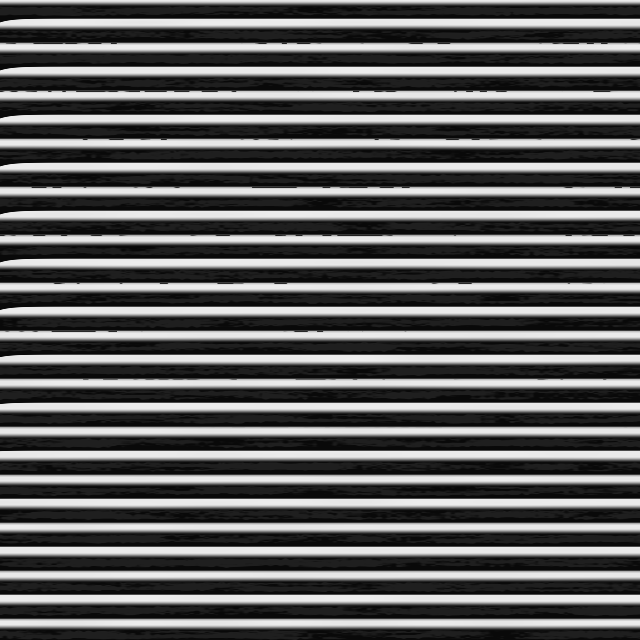
Give the GLSL for this texture, as a Shadertoy shader.

```glsl
// Horizontal glossy slats: pale bars with a crisp upper edge and a soft lower fade,
// set over near-black gaps. Each row is one period of a vertical profile; stretched
// noise adds charcoal streaks, ragged specks and small differences between rows.

float hash(vec2 p) {
    p = fract(p * vec2(0.1031, 0.1137));
    p += dot(p, p.yx + 33.33);
    return fract((p.x + p.y) * p.x * 7.31);
}

float noise(vec2 p) {
    vec2 i = floor(p), f = fract(p);
    f = f * f * (3.0 - 2.0 * f);
    return mix(mix(hash(i), hash(i + vec2(1, 0)), f.x),
               mix(hash(i + vec2(0, 1)), hash(i + vec2(1, 1)), f.x), f.y);
}

// 1 between lo and hi, with edges of the given softness
float band(float v, float lo, float hi, float soft) {
    return smoothstep(lo - soft, lo + soft, v) * (1.0 - smoothstep(hi - soft, hi + soft, v));
}

void mainImage(out vec4 fragColor, in vec2 fragCoord) {
    vec2 uv = fragCoord / iResolution.xy;
    float rows = 26.667;
    float pixel = rows / iResolution.y;

    // Position within the row: gap from 0 to 0.46, bar above it
    float v = uv.y * rows + 0.07;
    float row = floor(v), d = v - row;
    float lined = 1.0 - mod(row, 2.0);
    float seed = row * 17.0;

    // Gap: charcoal streaks with black specks along their borders
    float streak = noise(vec2(uv.x * 14.0 + seed, d * 9.0 + seed));
    float speck = noise(vec2(uv.x * 130.0 + seed, d * 18.0 + seed));
    float ragged = 0.09 * (speck - 0.5) + 0.07 * (streak - 0.5);
    float charcoal = band(d + ragged, 0.13, 0.46, 0.03);
    charcoal *= smoothstep(0.22, 0.55, 0.65 * streak + 0.35 * speck);
    float shade = 0.035 + 0.085 * charcoal;

    // Bar: long fade below, crisp top that rounds off at the left on alternate rows
    float corner = (1.0 - lined) * 0.16 * exp(-uv.x * 55.0) * smoothstep(0.2, 0.6, uv.y);
    float top = 0.96 - corner;
    float soft = max(0.02, 0.5 * pixel);
    float wobble = 0.015 * (noise(vec2(uv.x * 5.0, seed)) - 0.5);
    float bar = smoothstep(0.45, 0.72, d + wobble);
    bar *= 1.0 - smoothstep(top - soft, top + soft, d);
    float tone = 0.915 + 0.03 * (noise(vec2(uv.x * 9.0, v * 5.0)) - 0.5);

    // Grey lip on the other rows, worn by broken black dashes
    float lip = lined * smoothstep(0.85, 0.93, d);
    tone -= lip * (0.14 + 0.12 * hash(vec2(row, 4.0)));
    float dash = noise(vec2(uv.x * 90.0 + seed, 7.0)) * 0.5
               + noise(vec2(uv.x * 12.0 + seed, 3.0)) * 0.5;
    float wear = smoothstep(0.58, 0.68, dash) * smoothstep(0.3, 0.5, uv.y);
    tone *= 1.0 - 0.8 * lined * wear * band(d, 0.9, 0.95, soft);

    fragColor = vec4(vec3(mix(shade, tone, bar)), 1.0);
}
```
